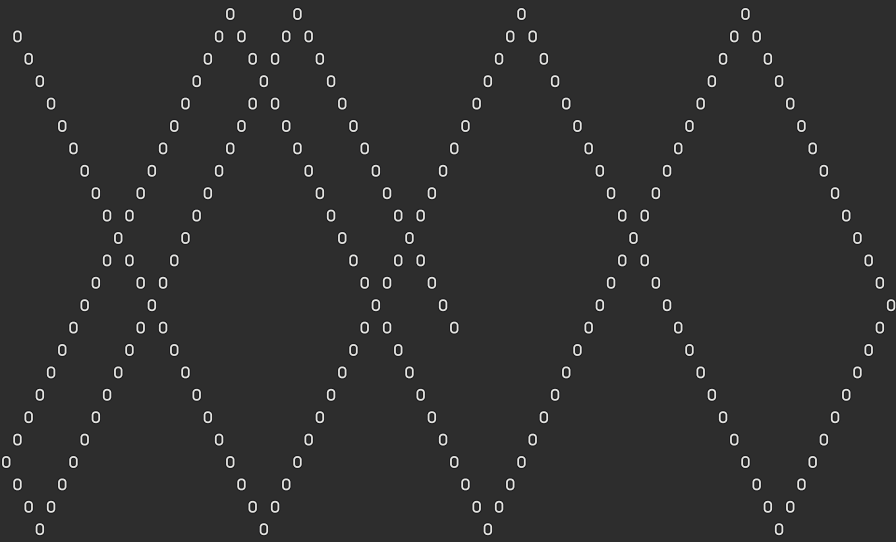
This pattern is drawn by a Shadertoy shader. Its source:

```glsl
// Trail of small zeros left on a dark character grid by a point bouncing off its walls.

const float COLUMNS = 80.0;
const float ROWS = 24.0;
const float ROW_PITCH = 2.0;                      // in column widths
const float LAST_STEP = 198.0;                    // length of the trail
const vec2 GRID_OFFSET = vec2(0.06, 0.25);        // left and top margins
const vec2 GLYPH_HALF_SIZE = vec2(0.295, 0.45);
const float GLYPH_CORNER = 0.27;
const float STROKE_HALF_WIDTH = 0.08;

const vec3 BACKGROUND = vec3(0.178);
const vec3 HALO_COLOR = vec3(0.105, 0.105, 0.112);
const vec3 INK_COLOR = vec3(0.89, 0.89, 0.88);

// Triangle wave running from 0 to limit and back.
float bounce(float t, float limit) {
    return limit - abs(mod(t, 2.0 * limit) - limit);
}

// True if the point occupies this cell at the given step.
bool occupies(vec2 cell, float t) {
    vec2 point = vec2(bounce(t, COLUMNS - 1.0), bounce(t, ROWS - 1.0));
    vec2 gap = abs(point - cell);
    return t > 0.5 && t < LAST_STEP + 0.5 && max(gap.x, gap.y) < 0.5;
}

// Each column is crossed once per sweep: right, left, right again.
bool visited(vec2 cell) {
    float period = 2.0 * (COLUMNS - 1.0);
    return occupies(cell, cell.x)
        || occupies(cell, period - cell.x)
        || occupies(cell, period + cell.x);
}

float roundedBox(vec2 p, vec2 halfSize, float radius) {
    vec2 q = abs(p) - halfSize + radius;
    return length(max(q, 0.0)) + min(max(q.x, q.y), 0.0) - radius;
}

void mainImage(out vec4 fragColor, in vec2 fragCoord) {
    // Grid coordinates: one unit per column, measured from the top left.
    float pixel = COLUMNS / iResolution.x;
    vec2 p = vec2(fragCoord.x, iResolution.y - fragCoord.y) * pixel - GRID_OFFSET;
    vec2 pitch = vec2(1.0, ROW_PITCH);
    vec2 cell = floor(p / pitch);
    vec2 local = p - (cell + 0.5) * pitch;

    vec3 color = BACKGROUND;
    if (visited(cell)) {
        float outline = abs(roundedBox(local, GLYPH_HALF_SIZE, GLYPH_CORNER));

        // Soft dark fringe, then the bright stroke.
        float halo = 1.0 - smoothstep(0.12, 0.24, outline);
        float ink = clamp(0.5 + (STROKE_HALF_WIDTH - outline) / pixel, 0.0, 1.0);
        color = mix(color, HALO_COLOR, halo);
        color = mix(color, INK_COLOR, ink);
    }
    fragColor = vec4(color, 1.0);
}
```
